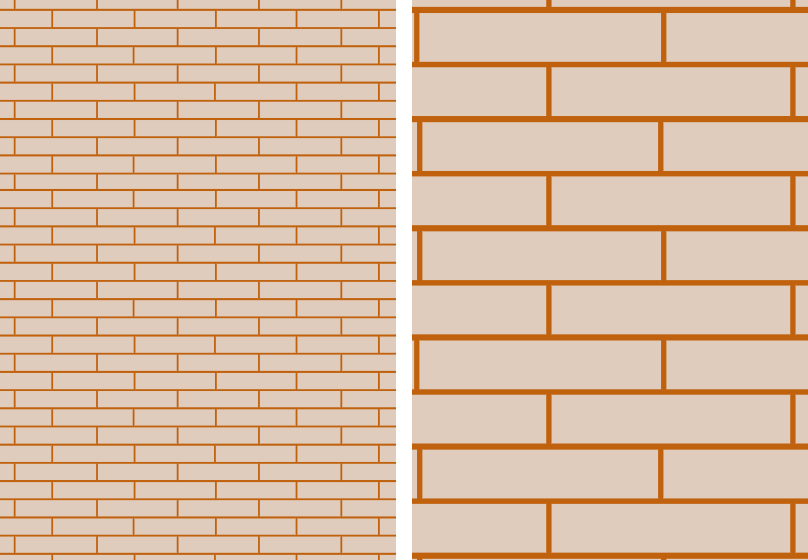
Left: the whole. Right: its middle third, enlarged.
Write a WebGL 1 fragment shader that draws this pattern.

```glsl
precision highp float;

uniform vec2 u_resolution;

// Lengths are measured in course heights.
const float COURSES = 30.782;
const float BRICK_LENGTH = 4.489;
const float FIRST_BED = 0.541;
const float SHORT_COURSE = 9.0;
const float SHORT_CUT = 0.098;
const float HALF_PI = 1.5707963;

const vec3 BRICK = vec3(0.88, 0.80, 0.74);
const vec3 MORTAR = vec3(0.752, 0.382, 0.052);

float lineCoverage(float dist, float width, float pixel) {
  return clamp((0.5 * width - dist) / pixel + 0.5, 0.0, 1.0);
}

float isEqual(float a, float b) {
  return 1.0 - step(0.5, abs(a - b));
}

// Small sideways offset of a joint, varying by column and by course pair.
float jointShift(float column, float pair, float staggered) {
  float sway = 0.038 * sin(HALF_PI * column);
  float middle = 0.02 * isEqual(column, 2.0) * (2.0 * staggered - 1.0);
  float slip = 0.054 * staggered * step(0.5, column) * isEqual(column, mod(pair, 3.0));
  return sway + middle - slip;
}

float bedLine(float y, float pixel) {
  float bed = floor(y + 0.5);
  float width = mix(0.113, 0.100, mod(bed, 2.0));
  return lineCoverage(abs(y - bed), width, pixel);
}

float headJoint(float x, float course, float pixel) {
  float staggered = 1.0 - mod(course, 2.0);
  float pair = floor(course / 2.0) - step(SHORT_COURSE + 0.5, course);
  float along = x - mix(0.806, 2.870, staggered);
  float column = floor(along / BRICK_LENGTH + 0.5);
  float center = column * BRICK_LENGTH + jointShift(column, pair, staggered);
  return lineCoverage(abs(along - center), 0.098, pixel);
}

void main() {
  float pixel = COURSES / u_resolution.y;
  float x = gl_FragCoord.x * pixel;
  float y = COURSES - gl_FragCoord.y * pixel - FIRST_BED;

  // One course is slightly lower than the rest.
  y += SHORT_CUT * step(SHORT_COURSE + 0.45, y);

  float mortar = max(bedLine(y, pixel), headJoint(x, floor(y), pixel));
  gl_FragColor = vec4(mix(BRICK, MORTAR, mortar), 1.0);
}
```
